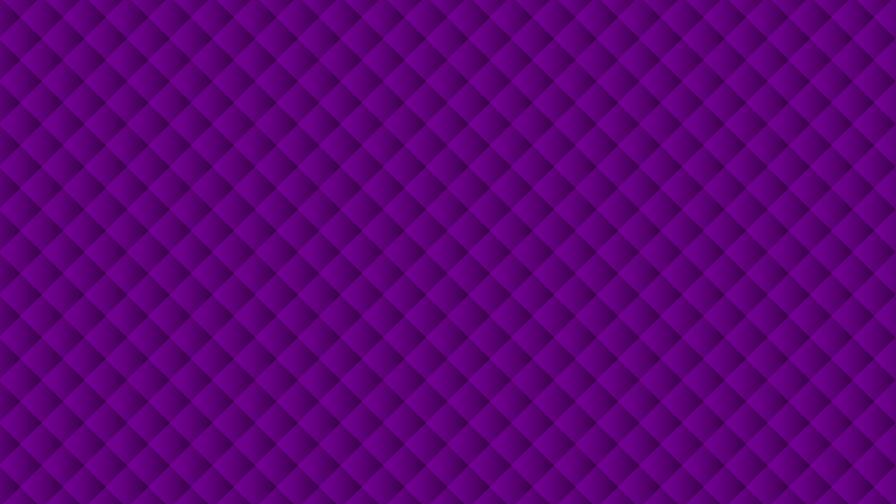
A Shadertoy shader for this pattern:

```glsl
const float DIAGONAL = 0.0847;                  // square's diagonal, in canvas heights
const vec2 LATTICE_OFFSET = vec2(0.0423, 0.0);  // from the canvas centre
const vec3 PURPLE = vec3(0.45, 0.0, 0.58);
const float LINEAR_SHADE = 0.111;
const float CURVED_SHADE = 0.080;

// Rising ramp whose drop back to zero is smoothed over the given width
float smoothSaw(float t, float edgeWidth) {
    float ramp = fract(t);
    return ramp * (1.0 - smoothstep(1.0 - edgeWidth, 1.0, ramp));
}

// Two crossed ramps: bright at the left corner, dark at the right
float squareShade(vec2 p, float diagonal, float pixel) {
    vec2 cell = p / diagonal;
    float edgeWidth = pixel * sqrt(2.0) / diagonal;
    float rising = smoothSaw(cell.x + cell.y, edgeWidth);
    float falling = smoothSaw(cell.x - cell.y, edgeWidth);
    return rising + falling;
}

// Darkens slowly at first, then faster
vec3 shadeColor(vec3 base, float shade) {
    return base * (1.0 - LINEAR_SHADE * shade - CURVED_SHADE * shade * shade);
}

void mainImage(out vec4 fragColor, in vec2 fragCoord) {
    float pixel = 1.0 / iResolution.y;
    vec2 p = (fragCoord - 0.5 * iResolution.xy) * pixel - LATTICE_OFFSET;

    float shade = squareShade(p, DIAGONAL, pixel);
    fragColor = vec4(shadeColor(PURPLE, shade), 1.0);
}
```
